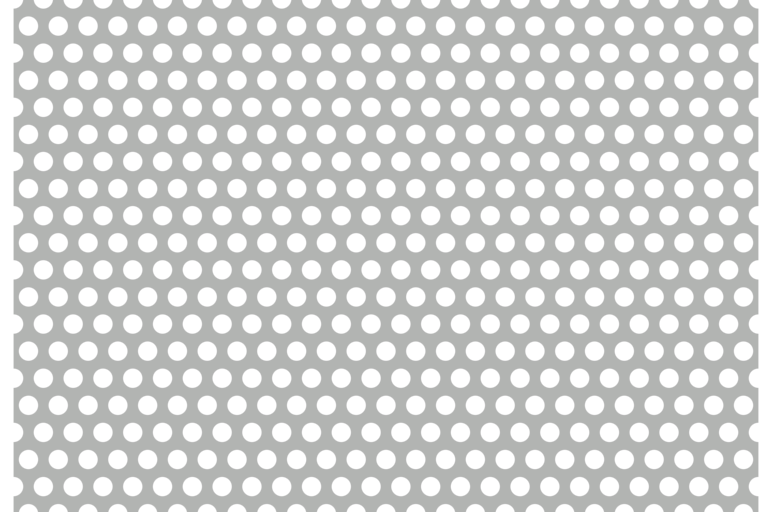
A WebGL 1 fragment shader for this pattern:

```glsl
precision highp float;
// A flat grey sheet punched with staggered rows of round white holes.
// Each point finds its nearest row, shifts alternate rows by half a pitch, and
// measures its distance to the nearest hole; white margins flank the sheet.

uniform vec2 u_resolution;

// Lengths are in canvas heights; x is measured from the canvas centre.
const float COLUMNS = 25.0;
const vec2 PITCH = vec2(0.05819, 0.05291);
const float HOLE_RADIUS = 0.01885;
const float SHEET_CENTRE = 0.0039;
const float TOP_ROW = 1.002;

const vec3 SHEET_GREY = vec3(0.700, 0.704, 0.700);
const vec3 HOLE_WHITE = vec3(1.0);

// Signed distance to the nearest hole; p starts at the sheet's top left, y down.
float staggeredHoles(vec2 p, vec2 pitch, float radius) {
  float row = floor(p.y / pitch.y + 0.5);
  float shift = 0.5 * mod(row, 2.0);
  float column = floor(p.x / pitch.x - shift + 0.5);
  vec2 centre = vec2(column + shift, row) * pitch;
  return length(p - centre) - radius;
}

// Signed distance to a vertical band of the given width, starting at x = 0.
float band(float x, float width) {
  return abs(x - 0.5 * width) - 0.5 * width;
}

// Coverage of a shape, with an edge blended over the given softness.
float fill(float dist, float softness) {
  return 1.0 - smoothstep(-softness, softness, dist);
}

void main() {
  vec2 p = (gl_FragCoord.xy - vec2(0.5 * u_resolution.x, 0.0)) / u_resolution.y;
  float softness = 0.85 / u_resolution.y;

  // Sheet coordinates, measured rightwards and down from the first hole.
  float sheetWidth = COLUMNS * PITCH.x;
  vec2 q = vec2(p.x - SHEET_CENTRE + 0.5 * sheetWidth, TOP_ROW - p.y);

  // Cut the holes out of the sheet.
  float sheet = fill(band(q.x, sheetWidth), softness);
  float hole = fill(staggeredHoles(q, PITCH, HOLE_RADIUS), softness);
  vec3 colour = mix(HOLE_WHITE, SHEET_GREY, sheet * (1.0 - hole));

  gl_FragColor = vec4(colour, 1.0);
}
```
